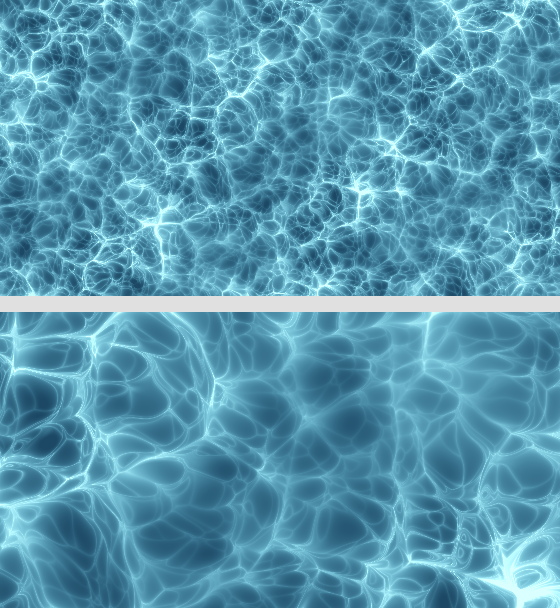
Top: the whole. Bottom: its middle third, enlarged.
Write a Shadertoy shader that draws this texture.

```glsl
// Sunlit pool water: a net of bright caustic threads around dark, rounded cells.
// Cellular noise at several scales is bent by layered sines and summed,
// each layer refracting the next; the light is then toned from teal to pale cyan.

vec2 hash2(vec2 cell) {
    vec3 h = fract(cell.xyx * vec3(0.1031, 0.1030, 0.0973));
    h += dot(h, h.yzx + 33.33);
    return fract((h.xx + h.yz) * h.zy);
}

// Layered sines, each octave turned and bent by the ones before
vec2 ripples(vec2 p) {
    vec2 sum = vec2(0.0);
    float amp = 1.0;
    for (int i = 0; i < 4; i++) {
        p = mat2(0.8, 0.6, -0.6, 0.8) * p * 1.55 + 3.1;
        sum += amp * sin(p.yx + 0.7 * sum.yx + vec2(0.0, 1.9));
        amp *= 0.62;
    }
    return sum;
}

// Distances to the nearest and second nearest cell centre
vec2 cellDistances(vec2 p) {
    vec2 base = floor(p), local = fract(p);
    vec2 nearest = vec2(8.0);
    for (int y = -1; y <= 1; y++)
    for (int x = -1; x <= 1; x++) {
        vec2 offset = vec2(x, y);
        vec2 centre = offset + 0.05 + 0.9 * hash2(base + offset);
        float d = length(centre - local);
        nearest.y = min(nearest.y, max(nearest.x, d));
        nearest.x = min(nearest.x, d);
    }
    return nearest;
}

// Soft glow towards cell rims, plus threads that swell at the junctions
float caustic(vec2 p, float sharpness, float strength) {
    vec2 d = cellDistances(p);
    float glow = d.x * d.x;
    float thread = exp(-sharpness * (d.y - d.x)) * (0.25 + 1.5 * glow);
    return 0.45 * glow + 0.5 * strength * thread;
}

// Teal to pale cyan, with red as the tone
vec3 waterColor(float tone) {
    return vec3(tone,
                0.10 + tone * (1.75 - 0.73 * tone),
                0.21 + tone * (1.79 - 0.94 * tone));
}

void mainImage(out vec4 fragColor, in vec2 fragCoord) {
    vec2 p = fragCoord / iResolution.y;

    // Broad drifts of brightness and of thread strength
    vec2 drift = ripples(p * 7.0 + 2.3);
    float strength = clamp(1.0 + 0.35 * drift.y, 0.35, 1.7);

    // Bend the cell walls into curves
    p += 0.010 * ripples(p * 14.0);

    // Stack the nets from coarse to fine
    float tone = 0.13 + 0.036 * drift.x;
    float scale = 9.0, weight = 0.45, sharpness = 14.0;
    for (int i = 0; i < 4; i++) {
        float light = caustic(p * scale + 17.0 * float(i), sharpness, strength);
        tone += weight * light;
        p = mat2(0.8, 0.6, -0.6, 0.8) * p + 0.035 * light;
        scale *= 1.5;
        weight *= 0.74;
        sharpness *= 0.85;
    }

    fragColor = vec4(clamp(waterColor(clamp(tone, 0.11, 0.85)), 0.0, 1.0), 1.0);
}
```
